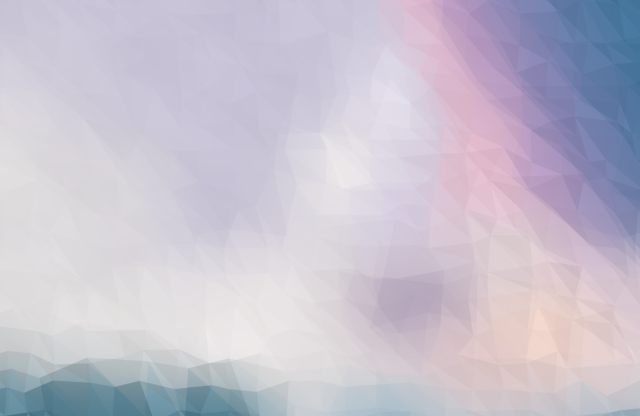
Give the GLSL for this background, as a WebGL 2 fragment shader.

```glsl
#version 300 es
precision highp float;
// Pastel low-poly backdrop: lavender mist, a pink-to-blue diagonal and a teal faceted foot.
uniform vec2 u_resolution;
out vec4 fragColor;

const vec3 LAVENDER = vec3(0.78, 0.76, 0.84);
const vec3 MIST = vec3(0.88, 0.87, 0.87);
const vec3 WHITE_GLOW = vec3(0.93, 0.92, 0.92);
const vec3 PINK = vec3(0.88, 0.73, 0.81);
const vec3 PURPLE = vec3(0.70, 0.59, 0.75);
const vec3 SLATE = vec3(0.51, 0.51, 0.69);
const vec3 BLUE = vec3(0.36, 0.47, 0.64);
const vec3 DEEP_BLUE = vec3(0.26, 0.45, 0.60);
const vec3 MAUVE = vec3(0.69, 0.63, 0.72);
const vec3 ROSE = vec3(0.87, 0.79, 0.81);
const vec3 PEACH = vec3(0.93, 0.82, 0.77);
const vec3 HAZE = vec3(0.60, 0.71, 0.77);
const vec3 GREY = vec3(0.72, 0.75, 0.76);
const vec3 TEAL = vec3(0.34, 0.51, 0.58);

float hash(vec2 p) {
  vec3 q = fract(vec3(p.xyx) * vec3(0.1031, 0.1030, 0.0973));
  q += dot(q, q.yzx + 33.33);
  return fract((q.x + q.y) * q.z);
}

// Lays a soft elliptical glow over a colour.
vec3 glow(vec3 base, vec2 uv, vec2 centre, vec2 radius, vec3 tint, float strength) {
  vec2 d = (uv - centre) / radius;
  return mix(base, tint, strength * exp(-dot(d, d)));
}

// Colour bands running parallel to the diagonal, from pink to deep blue.
vec3 diagonalRamp(float t) {
  vec3 c = mix(PINK, PURPLE, smoothstep(0.63, 0.73, t));
  c = mix(c, SLATE, smoothstep(0.71, 0.81, t));
  c = mix(c, BLUE, smoothstep(0.79, 0.89, t));
  return mix(c, DEEP_BLUE, smoothstep(0.87, 0.97, t));
}

float footMask(vec2 uv) {
  return 1.0 - smoothstep(0.34, 0.50, uv.x);
}

// Smooth colour of the whole scene, uv in 0..1.
vec3 field(vec2 uv) {
  // Misty left side
  vec3 c = mix(MIST, LAVENDER, smoothstep(0.2, 0.75, uv.y));
  c = glow(c, uv, vec2(0.0, 0.57), vec2(0.17, 0.30), MIST, 0.9);
  c = glow(c, uv, vec2(0.20, 0.55), vec2(0.12, 0.12), MIST, 0.6);
  c = glow(c, uv, vec2(0.35, 0.53), vec2(0.10, 0.19), LAVENDER - 0.015, 0.9);
  c += 0.012 * sin(uv.x * 27.0 + 2.0 * sin(uv.y * 9.0)) * sin(uv.y * 18.0 + uv.x * 7.0);

  // White beam
  c = glow(c, uv, vec2(0.61, 0.77), vec2(0.07, 0.17), vec3(0.89, 0.87, 0.92), 0.9);
  c = glow(c, uv, vec2(0.54, 0.58), vec2(0.08, 0.14), WHITE_GLOW, 0.95);
  c = glow(c, uv, vec2(0.41, 0.23), vec2(0.13, 0.17), WHITE_GLOW, 0.9);
  c = glow(c, uv, vec2(0.63, 0.47), vec2(0.07, 0.13), vec3(0.83, 0.80, 0.89), 0.8);

  // Diagonal sweep
  float t = uv.x - 0.3 * (1.0 - uv.y);
  float sweep = smoothstep(0.57, 0.66, t) * smoothstep(0.12, 0.50, uv.y);
  c = mix(c, diagonalRamp(t), sweep);
  c = glow(c, uv, vec2(0.74, 0.57), vec2(0.065, 0.17), vec3(0.89, 0.73, 0.79), 0.85);

  // Warm lower right
  c = glow(c, uv, vec2(0.85, 0.14), vec2(0.30, 0.25), ROSE, 0.9);
  c = glow(c, uv, vec2(0.81, 0.40), vec2(0.07, 0.09), vec3(0.87, 0.82, 0.83), 0.9);
  c = glow(c, uv, vec2(0.98, 0.29), vec2(0.08, 0.11), vec3(0.84, 0.77, 0.82), 0.7);
  c = glow(c, uv, vec2(0.65, 0.27), vec2(0.10, 0.11), MAUVE, 0.95);
  c = glow(c, uv, vec2(0.85, 0.20), vec2(0.10, 0.12), PEACH, 0.85);
  c = glow(c, uv, vec2(0.74, 0.13), vec2(0.06, 0.09), vec3(0.88, 0.76, 0.76), 0.6);
  c = glow(c, uv, vec2(0.51, 0.12), vec2(0.05, 0.11), MIST, 0.6);

  // Cool haze and teal foot
  c = glow(c, uv, vec2(0.60, -0.01), vec2(0.11, 0.09), HAZE, 0.85);
  c = glow(c, uv, vec2(1.0, -0.03), vec2(0.20, 0.08), HAZE - 0.04, 0.9);
  float height = uv.y / (0.24 - 0.22 * uv.x);
  vec3 foot = mix(TEAL, GREY, smoothstep(0.05, 0.65, height));
  return mix(c, foot, footMask(uv) * (1.0 - smoothstep(0.4, 1.1, height)));
}

float facetContrast(vec2 uv) {
  return 0.014 + 0.04 * smoothstep(0.5, 0.95, uv.x) + 0.13 * footMask(uv) * exp(-uv.y * uv.y * 50.0);
}

vec2 vertex(vec2 id) {
  return id + 0.64 * (vec2(hash(id + 17.0), hash(id + 71.0)) - 0.5);
}

// Signed distance to the left of the edge a-b.
float edge(vec2 p, vec2 a, vec2 b) {
  vec2 e = b - a, d = p - a;
  return (e.x * d.y - e.y * d.x) / length(e);
}

// Adds one triangle, weighted by its smoothed coverage.
void addFacet(inout vec4 sum, vec2 g, vec2 a, vec2 b, vec2 c, float side, vec2 toUv, float soft) {
  float inside = min(edge(g, a, b), min(edge(g, b, c), edge(g, c, a)));
  float w = smoothstep(-soft, soft, inside);
  if (w <= 0.0) return;
  vec2 centre = (a + b + c) / 3.0, uv = centre * toUv;
  float shade = hash(centre * 37.0 + 200.0) - 0.5 + 0.25 * side;
  sum += w * vec4(field(mix(g * toUv, uv, 0.65)) + shade * facetContrast(uv), 1.0);
}

// Jittered grid split into triangles; size is in canvas heights.
vec3 mesh(vec2 p, float size, float aspect) {
  vec2 g = p / size, toUv = size / vec2(aspect, 1.0);
  float soft = 0.8 / (u_resolution.y * size);
  vec4 sum = vec4(field(g * toUv), 1.0) * 0.001;
  for (int y = -1; y <= 1; y++)
    for (int x = -1; x <= 1; x++) {
      vec2 id = floor(g) + vec2(x, y);
      vec2 a = vertex(id), b = vertex(id + vec2(1, 0));
      vec2 c = vertex(id + 1.0), d = vertex(id + vec2(0, 1));
      addFacet(sum, g, a, b, d, 1.0, toUv, soft);
      addFacet(sum, g, b, c, d, -1.0, toUv, soft);
    }
  return sum.rgb / sum.a;
}

void main() {
  vec2 p = gl_FragCoord.xy / u_resolution.y;
  float aspect = u_resolution.x / u_resolution.y;
  vec3 colour = mix(mesh(p, 0.07, aspect), mesh(p + 0.0, 0.115, aspect), 0.4);
  fragColor = vec4(clamp(colour, 0.0, 1.0), 1.0);
}
```
